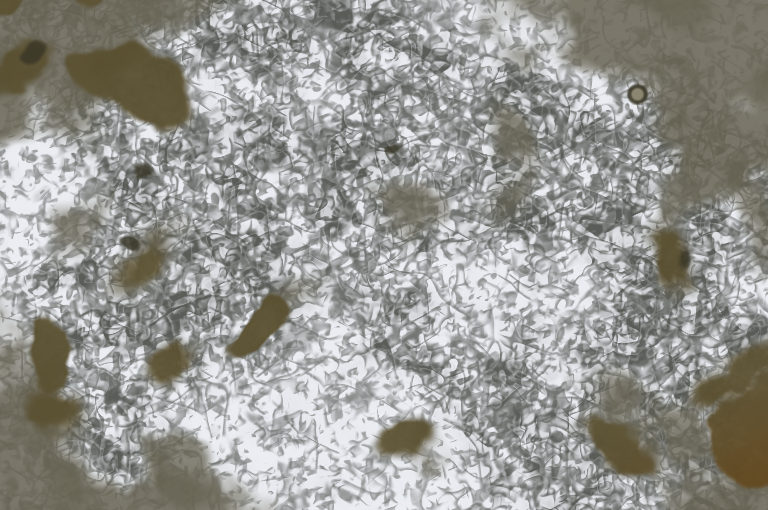
Reproduce this texture procedurally as a Shadertoy shader.

```glsl
// Backlit crinkled flakes with brown, out-of-focus grains gathered at the corners.
// One-sided noise contours shade short flake edges; jittered grids scatter soft
// ellipses for the grains, and low-frequency noise sets crease density and haze.

const vec3 BRIGHT = vec3(0.92, 0.93, 0.95);
const vec3 CREASE = vec3(0.32, 0.33, 0.31);
const vec3 HAZE = vec3(0.405, 0.39, 0.325);
const vec3 GRAIN = vec3(0.36, 0.32, 0.20);
const vec3 AMBER = vec3(0.38, 0.28, 0.12);
const vec3 SPECK = vec3(0.22, 0.21, 0.15);
const int CREASE_LAYERS = 6;
const float CREASE_FREQ = 22.0;
const float CREASE_WIDTH = 0.0031;
const float CREASE_STRENGTH = 0.72;
const float GRAIN_CELL = 0.23;
const float SPECK_CELL = 0.21;
const vec2 BUBBLE_POS = vec2(1.25, 0.815);
const float BUBBLE_RADIUS = 0.016;

float hash(vec2 p) {
    return fract(sin(dot(p, vec2(127.1, 311.7))) * 43758.5453);
}

float noise(vec2 p) {
    vec2 i = floor(p), f = fract(p);
    f = f * f * (3.0 - 2.0 * f);
    return mix(mix(hash(i), hash(i + vec2(1, 0)), f.x),
               mix(hash(i + vec2(0, 1)), hash(i + vec2(1, 1)), f.x), f.y);
}

mat2 rotate(float a) {
    return mat2(cos(a), sin(a), -sin(a), cos(a));
}

float fbm(vec2 p) {
    float sum = 0.0, amp = 0.53;
    for (int i = 0; i < 4; i++) {
        sum += amp * noise(p);
        p = rotate(0.6) * p * 2.03 + 7.3;
        amp *= 0.5;
    }
    return sum;
}

// Nearness to a corner, strongest at the upper left
float cornerWeight(vec2 p, float aspect) {
    vec2 c = p * 2.0 / vec2(aspect, 1.0) - 1.0;
    return abs(c.x * c.y) + 0.35 * max(-c.x, 0.0) * max(c.y, 0.0);
}

// Dark flake edges fading to one side (x) and glints on the other side (y)
vec2 creases(vec2 p, float density) {
    float clearDark = 1.0, glint = 0.0, freq = CREASE_FREQ;
    float gap = mix(0.56, 0.26, density);
    for (int i = 0; i < CREASE_LAYERS; i++) {
        float k = float(i);
        vec2 q = rotate(k * 1.1 + 0.4) * p * freq * vec2(0.8, 1.3) + k * 13.7;
        q += 0.7 * vec2(noise(q * 0.9 + 3.1), noise(q * 0.9 + 41.7));
        float level = (noise(q) - 0.5) / (CREASE_WIDTH * freq);
        float broken = smoothstep(gap, gap + 0.2, noise(q * 1.15 + 19.0));
        float edge = smoothstep(-0.6, 0.2, level) * (1.0 - smoothstep(0.2, 2.4, level));
        float shine = smoothstep(-2.2, -0.9, level) * (1.0 - smoothstep(-0.9, -0.3, level));
        clearDark *= 1.0 - edge * broken * CREASE_STRENGTH;
        glint = max(glint, shine * broken);
        freq *= 1.27;
    }
    return vec2(1.0 - clearDark, glint);
}

// Coverage of soft ellipses scattered on a jittered grid
float scatter(vec2 p, float cell, vec2 chance, vec2 radius, vec2 blur, float seed, float aspect) {
    vec2 base = floor(p / cell);
    float open = 1.0;
    for (int y = -1; y <= 1; y++)
    for (int x = -1; x <= 1; x++) {
        vec2 id = base + vec2(x, y);
        vec2 key = id + seed;
        vec2 jitter = 0.15 + 0.7 * vec2(hash(key + 1.3), hash(key + 5.9));
        vec2 center = (id + jitter) * cell;
        float crowd = smoothstep(0.2, 0.65, cornerWeight(center, aspect));
        float present = step(hash(key + 9.1), mix(chance.x, chance.y, crowd));
        float size = mix(radius.x, radius.y, hash(key + 12.7)) * (1.0 + 0.4 * crowd);
        float slim = mix(0.45, 0.8, hash(key + 17.3));
        vec2 q = rotate(hash(key + 21.1) * 3.14) * (p - center);
        float dist = (length(q / vec2(1.0, slim)) - size) * slim;
        float soft = mix(blur.x, blur.y, hash(key + 27.9));
        open *= 1.0 - present * (1.0 - smoothstep(-soft, soft, dist));
    }
    return 1.0 - open;
}

void mainImage(out vec4 fragColor, in vec2 fragCoord) {
    vec2 p = fragCoord / iResolution.y;
    float aspect = iResolution.x / iResolution.y;
    float corner = cornerWeight(p, aspect);

    // Creased, translucent flakes
    float density = smoothstep(0.4, 0.7, fbm(p * 3.2 + 4.6));
    float mottle = smoothstep(0.35, 0.7, fbm(p * 17.0 + 9.2));
    vec2 crease = creases(p, density);
    float shade = crease.x * (0.66 + 0.2 * density) + mottle * (0.02 + 0.2 * density);
    vec3 color = mix(BRIGHT, CREASE, clamp(shade, 0.0, 0.95));
    color = mix(color, BRIGHT, crease.y * 0.4 * (1.0 - 0.5 * crease.x));

    // Brownish haze in the corners and a few blurred grains far out of focus
    vec2 warp = vec2(fbm(p * 7.0), fbm(p * 7.0 + 31.0)) - 0.5;
    vec2 bent = p + warp * 0.15;
    float haze = smoothstep(1.03, 1.27, corner * 0.85 + fbm(p * 5.0 + 2.0) * 1.3);
    float veil = scatter(bent, GRAIN_CELL, vec2(0.14, 0.6), vec2(0.04, 0.08),
                         vec2(0.015, 0.04), 23.0, aspect);
    color = mix(color, HAZE, 1.0 - (1.0 - haze * 0.85) * (1.0 - veil * 0.75));

    // Brown grains with greyer rims, warmer towards the right-hand corners
    float grain = scatter(bent, GRAIN_CELL, vec2(0.25, 0.9), vec2(0.045, 0.095),
                          vec2(0.006, 0.025), 3.0, aspect);
    float amber = smoothstep(0.4, 0.9, corner) * smoothstep(0.5, 0.9, p.x / aspect);
    vec3 brown = mix(GRAIN, AMBER, amber) + 0.06 * (fbm(p * 8.0) - 0.5);
    color = mix(color, mix(HAZE, brown, smoothstep(0.3, 0.95, grain)), grain * 0.97);

    // Small sharp specks
    float speck = scatter(p + warp * 0.08, SPECK_CELL, vec2(0.16, 0.1), vec2(0.012, 0.026),
                          vec2(0.002, 0.006), 57.0, aspect);
    color = mix(color, SPECK, speck * 0.8);

    // Round bubble with a dark rim
    float r = length(p - BUBBLE_POS);
    float rim = 1.0 - smoothstep(0.001, 0.007, abs(r - BUBBLE_RADIUS));
    color = mix(color, HAZE * 1.35, 1.0 - smoothstep(0.012, 0.018, r));
    color = mix(color, SPECK, rim * 0.85);

    fragColor = vec4(clamp(color, 0.0, 1.0), 1.0);
}
```
